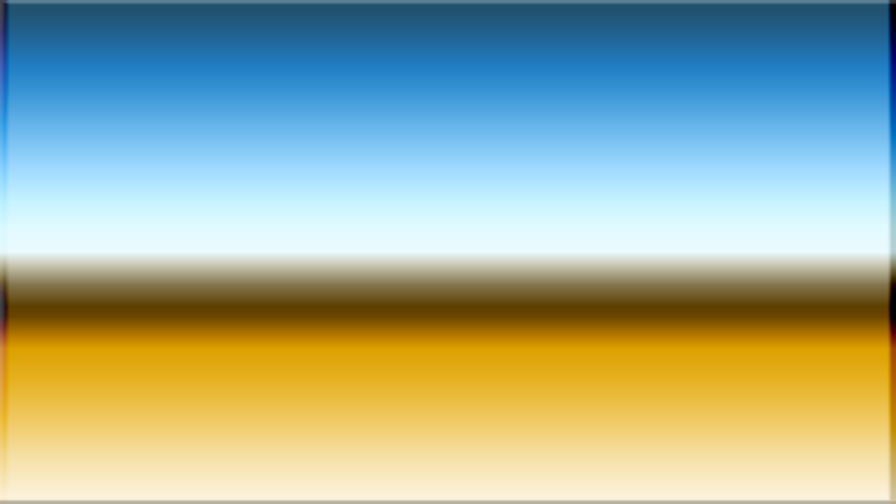
This background is drawn by a WebGL 2 fragment shader. Its source:

```glsl
#version 300 es
precision highp float;

uniform vec2 u_resolution;
out vec4 fragColor;

// Sizes in canvas heights
#define SIDE_WIDTH 0.0185
#define RIM_WIDTH 0.0105
#define BURN_LEFT 0.38
#define BURN_RIGHT 0.45
#define RIM_LIGHT 0.26
#define RIM_SHADE 0.27

const vec3 DEEP_SKY   = vec3(0.13, 0.32, 0.43);
const vec3 DUSK_BLUE  = vec3(0.13, 0.37, 0.54);
const vec3 STRONG_BLUE = vec3(0.13, 0.49, 0.76);
const vec3 MID_BLUE   = vec3(0.19, 0.56, 0.82);
const vec3 SOFT_BLUE  = vec3(0.40, 0.71, 0.92);
const vec3 PALE_BLUE  = vec3(0.62, 0.85, 1.00);
const vec3 ICE        = vec3(0.78, 0.95, 1.00);
const vec3 HAZE       = vec3(0.88, 0.98, 1.00);
const vec3 GLARE      = vec3(0.92, 0.98, 0.99);
const vec3 GREY_SAND  = vec3(0.78, 0.77, 0.69);
const vec3 OLIVE      = vec3(0.52, 0.46, 0.31);
const vec3 DARK_EARTH = vec3(0.36, 0.25, 0.00);
const vec3 BROWN      = vec3(0.42, 0.27, 0.00);
const vec3 AMBER      = vec3(0.72, 0.48, 0.00);
const vec3 GOLD       = vec3(0.86, 0.63, 0.00);
const vec3 WARM_GOLD  = vec3(0.90, 0.69, 0.12);
const vec3 STRAW      = vec3(0.94, 0.79, 0.39);
const vec3 WHEAT      = vec3(0.96, 0.87, 0.63);
const vec3 CREAM      = vec3(0.99, 0.95, 0.86);

// Linear blend toward the next colour between two depths
vec3 blend(vec3 color, vec3 next, float from, float to, float depth) {
    return mix(color, next, clamp((depth - from) / (to - from), 0.0, 1.0));
}

// Sky from the top down to the bright horizon
vec3 sky(float d) {
    vec3 c = blend(DEEP_SKY, DUSK_BLUE, 0.02, 0.06, d);
    c = blend(c, STRONG_BLUE, 0.06, 0.13, d);
    c = blend(c, MID_BLUE, 0.13, 0.17, d);
    c = blend(c, SOFT_BLUE, 0.17, 0.25, d);
    c = blend(c, PALE_BLUE, 0.25, 0.333, d);
    c = blend(c, ICE, 0.333, 0.40, d);
    c = blend(c, HAZE, 0.40, 0.45, d);
    return blend(c, GLARE, 0.45, 0.50, d);
}

// Ground below the horizon, dark band first, then gold to cream
vec3 ground(vec3 c, float d) {
    c = blend(c, GREY_SAND, 0.50, 0.527, d);
    c = blend(c, OLIVE, 0.527, 0.565, d);
    c = blend(c, DARK_EARTH, 0.565, 0.608, d);
    c = blend(c, BROWN, 0.608, 0.628, d);
    c = blend(c, AMBER, 0.628, 0.667, d);
    c = blend(c, GOLD, 0.667, 0.692, d);
    c = blend(c, WARM_GOLD, 0.692, 0.75, d);
    c = blend(c, STRAW, 0.75, 0.835, d);
    c = blend(c, WHEAT, 0.835, 0.90, d);
    return blend(c, CREAM, 0.90, 0.985, d);
}

// Colour burn darkens while raising saturation
vec3 burn(vec3 c, float amount) {
    return clamp(1.0 - (1.0 - c) / (1.0 - amount), 0.0, 1.0);
}

// One at the border, fading to zero at the given width
float rim(float dist, float width) {
    return 1.0 - smoothstep(width * 0.35, width, dist);
}

void main() {
    vec2 p = gl_FragCoord.xy / u_resolution.y;
    float aspect = u_resolution.x / u_resolution.y;
    float depth = 1.0 - p.y;
    float right = aspect - p.x;

    vec3 color = ground(sky(depth), depth);

    // Saturated side bevels
    color = burn(color, BURN_LEFT * rim(p.x, SIDE_WIDTH * 1.15));
    color = burn(color, BURN_RIGHT * rim(right, SIDE_WIDTH));

    // Light on the left and top, shade on the right and bottom
    float leftLight = 1.0 - smoothstep(0.0, SIDE_WIDTH, p.x);
    float light = max(leftLight, rim(depth, RIM_WIDTH));
    float shade = max(0.6 * rim(right, SIDE_WIDTH), rim(p.y, RIM_WIDTH));
    color = mix(color, vec3(1.0), RIM_LIGHT * light);
    color *= 1.0 - RIM_SHADE * shade;

    fragColor = vec4(color, 1.0);
}
```
